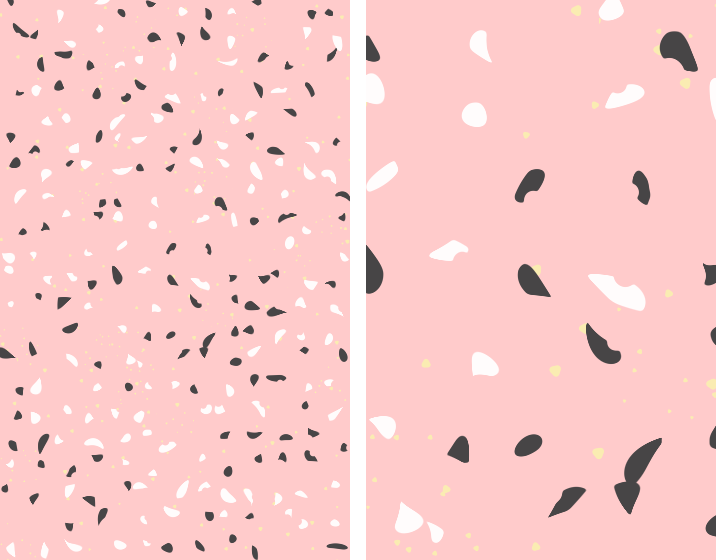
Left: the whole. Right: its middle third, enlarged.
A Shadertoy shader for this pattern:

```glsl
const vec3 PINK   = vec3(1.0, 0.796, 0.796);
const vec3 WHITE  = vec3(1.0, 0.99, 0.99);
const vec3 CHAR   = vec3(0.28, 0.27, 0.275);
const vec3 CREAM  = vec3(0.98, 0.925, 0.70);
const float TAU = 6.28318;

// Two random values in 0..1 per cell and seed
vec2 hash2(vec2 cell, float seed) {
    vec3 h = fract(vec3(cell.xyx + seed * 17.3) * vec3(0.1031, 0.1030, 0.0973));
    h += dot(h, h.yzx + 33.33);
    return fract((h.xx + h.yz) * h.zy);
}

vec2 rotate(vec2 p, float angle) {
    float c = cos(angle), s = sin(angle);
    return vec2(c * p.x + s * p.y, c * p.y - s * p.x);
}

float smoothMax(float a, float b, float k) {
    float h = max(k - abs(a - b), 0.0) / k;
    return max(a, b) + 0.25 * h * h * k;
}

float ellipse(vec2 p, vec2 radii) {
    float k0 = length(p / radii);
    float k1 = length(p / (radii * radii));
    return k0 * (k0 - 1.0) / max(k1, 0.001);
}

// Straight cut through an ellipse, offset relative to its radii
float cutPlane(vec2 p, vec2 radii, float angle, float offset) {
    vec2 n = vec2(cos(angle), sin(angle)) / radii;
    return (dot(p, n) - offset) / length(n);
}

// Stone chip: bent, tapered ellipse with broken sides
float chip(vec2 p, vec2 cell) {
    vec2 size = hash2(cell, 1.0), bends = hash2(cell, 2.0) * 2.0 - 1.0;
    vec2 angles = hash2(cell, 3.0) * TAU, offsets = hash2(cell, 4.0);
    vec2 bite = hash2(cell, 5.0);
    vec2 radii = vec2(mix(0.012, 0.031, size.x * size.x), mix(0.008, 0.0135, size.y));

    p = rotate(p, hash2(cell, 6.0).x * TAU);
    p.y += 0.35 * bends.x * p.x * p.x / radii.x;
    p.y /= 1.0 + 0.8 * bends.y * clamp(p.x / radii.x, -1.0, 1.0);

    float d = ellipse(p, radii);
    d = smoothMax(d, cutPlane(p, radii, angles.x, mix(0.35, 1.2, offsets.x)), 0.002);
    d = smoothMax(d, cutPlane(p, radii, angles.y, mix(0.45, 1.3, offsets.y)), 0.002);
    if (bite.x < 0.3) {
        vec2 center = vec2((bite.y - 0.5) * radii.x, 1.3 * radii.y);
        d = smoothMax(d, 0.9 * radii.y - length(p - center), 0.002);
    }
    return d;
}

float coverage(float d, float pixel) {
    return 1.0 - smoothstep(-0.6 * pixel, 0.6 * pixel, d);
}

// Scattered round specks, one candidate per cell
float specks(vec2 p, float cells, float share, vec2 radiusRange, float seed, float pixel) {
    vec2 home = floor(p * cells);
    float cover = 0.0;
    for (int y = -1; y <= 1; y++)
    for (int x = -1; x <= 1; x++) {
        vec2 cell = home + vec2(x, y);
        vec2 pick = hash2(cell, seed + 1.0);
        if (pick.x > share) continue;
        vec2 q = p - (cell + hash2(cell, seed)) / cells;
        float radius = mix(radiusRange.x, radiusRange.y, pick.y);
        float wobble = 1.0 + 0.12 * sin(3.0 * atan(q.y, q.x + 1e-6) + TAU * pick.y);
        cover = max(cover, coverage(length(q) - radius * wobble, pixel));
    }
    return cover;
}

// Paints chips of both colours on a jittered grid
vec3 paintChips(vec3 color, vec2 p, float cells, float share, float pixel) {
    vec2 home = floor(p * cells);
    for (int y = -1; y <= 1; y++)
    for (int x = -1; x <= 1; x++) {
        vec2 cell = home + vec2(x, y);
        vec2 pick = hash2(cell, 7.0);
        if (pick.x > share) continue;
        vec2 center = (cell + mix(vec2(0.18), vec2(0.82), hash2(cell, 8.0))) / cells;
        vec3 stone = pick.y < 0.54 ? WHITE : CHAR;
        color = mix(color, stone, coverage(chip(p - center, cell), pixel));
    }
    return color;
}

void mainImage(out vec4 fragColor, in vec2 fragCoord) {
    float pixel = 1.0 / iResolution.x;
    vec2 p = fragCoord * pixel;

    // Loose specks, then small clusters of finer ones
    float dots = specks(p, 12.0, 0.7, vec2(0.0028, 0.0055), 11.0, pixel);
    float cluster = step(0.88, hash2(floor(p * 9.0), 15.0).x);
    dots = max(dots, cluster * specks(p, 42.0, 0.4, vec2(0.0014, 0.0028), 19.0, pixel));

    vec3 color = mix(PINK, CREAM, dots);
    color = paintChips(color, p, 13.0, 0.85, pixel);
    fragColor = vec4(color, 1.0);
}
```
